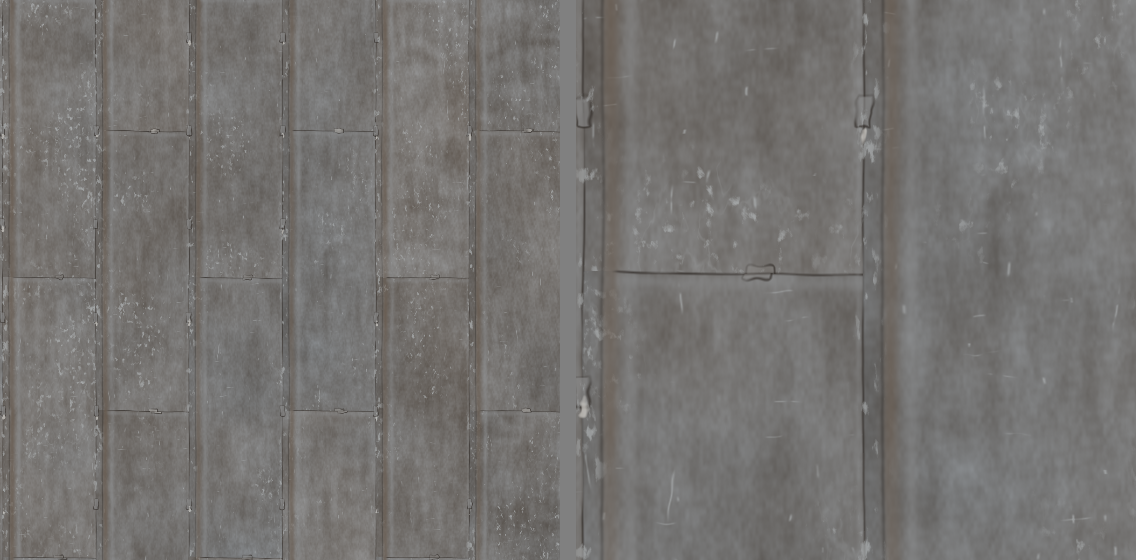
Left: the whole. Right: its middle third, enlarged.
This texture is drawn by a three.js fragment shader. Its source:

```glsl
// Weathered grey metal cladding: six columns of staggered sheets with folded seams and clips.
varying vec2 vUv;

const float COLUMNS = 6.0;
const float ROWS = 2.0;
const float CLIPS = 6.0;
const float SOFT = 0.0009;

const vec3 DARK_METAL = vec3(0.405, 0.386, 0.368);
const vec3 LIGHT_METAL = vec3(0.545, 0.545, 0.545);
const vec3 COOL_SHIFT = vec3(-0.016, 0.000, 0.014);
const vec3 RUST = vec3(0.410, 0.360, 0.315);
const vec3 RIDGE_LIGHT = vec3(0.550, 0.555, 0.560);
const vec3 CHALK = vec3(0.680, 0.695, 0.700);
const vec3 GAP = vec3(0.215, 0.195, 0.180);
const vec3 BARE_METAL = vec3(0.800, 0.790, 0.770);

float hash(vec2 p) {
  return fract(sin(dot(p, vec2(127.1, 311.7))) * 43758.5453);
}

float noise(vec2 p) {
  vec2 i = floor(p), f = fract(p);
  f = f * f * (3.0 - 2.0 * f);
  return mix(mix(hash(i), hash(i + vec2(1, 0)), f.x),
             mix(hash(i + vec2(0, 1)), hash(i + vec2(1, 1)), f.x), f.y);
}

// Octaves are rotated so that no grid shows
float fbm(vec2 p) {
  float sum = 0.0, gain = 0.5;
  for (int i = 0; i < 5; i++) {
    sum += gain * noise(p);
    p = mat2(1.62, 1.22, -1.22, 1.62) * p + 17.3;
    gain *= 0.5;
  }
  return sum;
}

float fillBelow(float d, float edge) {
  return 1.0 - smoothstep(edge - SOFT, edge + SOFT, d);
}

float bell(float x, float center, float width) {
  float d = (x - center) / width;
  return exp(-d * d);
}

float boxDistance(vec2 p, vec2 halfSize) {
  vec2 d = abs(p) - halfSize;
  return length(max(d, 0.0)) + min(max(d.x, d.y), 0.0);
}

// Broken thin scratches, at most one per cell, running along y
float scratches(vec2 p, vec2 cells, float amount, float width) {
  vec2 id = floor(p * cells);
  vec2 jitter = vec2(hash(id + 3.1), hash(id + 7.7)) - 0.5;
  vec2 f = (fract(p * cells) - 0.5 - 0.5 * jitter) / cells;
  float reach = mix(0.05, 0.24, hash(id + 11.9)) / cells.y;
  f.x += f.y * (hash(id + 5.3) - 0.5) * 0.3 + (noise(p * 110.0) - 0.5) * 0.002;
  float ends = 1.0 - smoothstep(0.4, 1.0, abs(f.y) / reach);
  float broken = smoothstep(0.3, 0.65, noise(p * 170.0));
  return fillBelow(abs(f.x), width) * ends * broken * step(hash(id), amount);
}

// Bent metal clip: uneven shadow around a tab
vec3 addClip(vec3 color, vec2 p, vec2 halfSize, vec3 tab, vec2 seed) {
  vec2 bend = vec2(noise(p * 170.0 + seed), noise(p * 170.0 + seed + 9.0)) - 0.5;
  float d = boxDistance(p + bend * 0.003, halfSize - 0.001) - 0.001;
  float shade = 0.25 + 0.5 * smoothstep(-0.003, 0.003, p.x - p.y);
  color = mix(color, GAP, shade * fillBelow(d, 0.0007));
  return mix(color, tab, 0.85 * fillBelow(d, -0.0007));
}

// Stained sheet surface, varied by the panel it belongs to
vec3 sheet(vec2 p, vec2 panel) {
  float seed = hash(panel + 2.7);
  vec2 q = p + panel * 5.37;
  float tone = 0.45 + (seed - 0.5) * 0.18;
  tone += (fbm(q * vec2(16.0, 10.0)) - 0.48) * 0.95;
  tone += (fbm(q * vec2(75.0, 11.0)) - 0.48) * 0.65;
  tone += (fbm(q * vec2(120.0, 75.0)) - 0.48) * 0.60;
  tone += (noise(q * vec2(480.0, 240.0)) - 0.5) * 0.22;
  float ripple = noise(vec2(q.x * 14.0, q.y * 46.0 + 2.0 * noise(q * 18.0))) - 0.5;
  tone += ripple * 0.55 * smoothstep(0.3, 0.8, hash(panel + 8.1));
  float cool = hash(panel + 4.4) * 0.7 + (fbm(q * 6.0) - 0.5) * 1.4 - 0.2;
  vec3 color = mix(DARK_METAL, LIGHT_METAL, tone) + COOL_SHIFT * cool;

  // Chalky haze, hairline wear and sparse scratches
  float bloom = smoothstep(0.46, 0.66, fbm(q * vec2(13.0, 9.0) + 31.0));
  float hairs = 1.0 - smoothstep(0.0, 0.035, abs(fbm(q * vec2(48.0, 26.0)) - 0.5));
  float specks = smoothstep(0.56, 0.78, fbm(q * vec2(190.0, 120.0)));
  color = mix(color, CHALK, bloom * (0.20 * hairs * noise(q * 75.0) + 0.75 * specks));
  float marks = scratches(q, vec2(20.0, 9.0), 0.38, 0.0005);
  marks += scratches(q.yx + 3.0, vec2(60.0, 18.0), 0.20, 0.0002);
  marks += scratches(q + 9.0, vec2(48.0, 40.0), 0.16, 0.0007);
  return mix(color, CHALK, clamp(marks, 0.0, 1.0) * 0.65);
}

void main() {
  vec2 p = vUv;
  float line = floor(p.x * COLUMNS + 0.4);
  float wobble = (fbm(vec2(line * 9.0, p.y * 11.0)) - 0.48) * 0.0035;
  float x = (p.x - 0.0045 + wobble) * COLUMNS;
  float column = floor(x);
  float across = fract(x) / COLUMNS;
  float seam = (fract(x + 0.5) - 0.5) / COLUMNS;
  float odd = mod(column, 2.0);

  // Joints of neighbouring columns are staggered by half a sheet
  float tilt = hash(vec2(column, 6.0)) * 0.025 * (across - 0.08);
  tilt += (noise(vec2(p.x * 40.0, column)) - 0.5) * 0.0012;
  float y = (p.y - mix(0.004, 0.266, odd) + tilt) * ROWS;
  vec2 panel = vec2(column, floor(y));
  float joint = (fract(y + 0.5) - 0.5) / ROWS;
  vec3 color = sheet(p, panel);

  // Raised seam: shaded flank, rusty crease and bright shoulder
  float wear = fbm(vec2(p.x * 90.0, p.y * 16.0));
  color *= 1.0 - 0.05 * fillBelow(across, 0.012);
  color = mix(color, RUST, bell(across, 0.0165, 0.005) * (0.25 + 0.7 * wear));
  color *= 1.0 - 0.20 * bell(across, 0.0115, 0.0012) * (0.4 + wear);
  color = mix(color, RIDGE_LIGHT, bell(across, 0.0285, 0.004) * (0.75 - 0.6 * wear));

  // Horizontal joint with its lit lip and tab
  float onSheet = smoothstep(0.016, 0.022, across);
  float gapWear = noise(vec2(p.x * 65.0, column * 3.0));
  color = mix(color, RIDGE_LIGHT, 0.35 * bell(joint, -0.005, 0.004) * onSheet);
  color = mix(color, GAP, (0.5 + 0.4 * gapWear) * fillBelow(abs(joint), 0.0006) * onSheet);
  vec2 tabPoint = vec2(across - 0.104 - 0.01 * (hash(panel) - 0.5), joint - 0.001);
  vec3 tab = mix(color, BARE_METAL, 0.15 + 0.6 * odd * noise(p * 150.0));
  color = addClip(color, tabPoint, vec2(0.0085, 0.0035), tab, panel);

  // Vertical seam line, clips and bare chips
  float lineWear = smoothstep(0.25, 0.75, noise(vec2(line * 5.0, p.y * 26.0)));
  color = mix(color, RIDGE_LIGHT, 0.25 * bell(seam, -0.003, 0.0015));
  color = mix(color, GAP, fillBelow(abs(seam), 0.0005) * (0.3 + 0.55 * lineWear));
  float clipY = p.y * CLIPS - 0.1;
  vec2 clipId = vec2(line, floor(clipY));
  vec2 clipPoint = vec2(seam, (fract(clipY) - 0.5) / CLIPS);
  vec3 clipTone = mix(color, LIGHT_METAL, 0.75);
  if (hash(clipId + 1.3) < 0.6) color = addClip(color, clipPoint, vec2(0.004, 0.009), clipTone, clipId);
  float chip = length((clipPoint - vec2(0.001, -0.011)) * vec2(1.0, 0.4)) + 0.004 * noise(p * 260.0);
  color = mix(color, BARE_METAL, 0.75 * fillBelow(chip, 0.0034) * step(0.4, hash(clipId + 9.2)));
  float nicks = smoothstep(0.60, 0.74, fbm(p * vec2(170.0, 80.0))) * bell(seam, 0.003, 0.008);
  color = mix(color, CHALK, 0.7 * nicks);

  gl_FragColor = vec4(color, 1.0);
}
```
